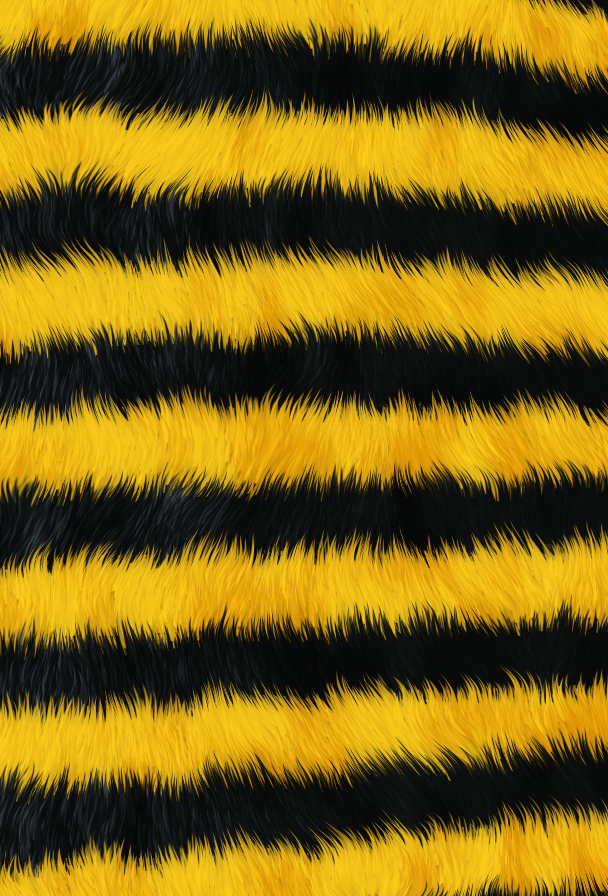
This texture is drawn by a Shadertoy shader. Its source:

```glsl
#define ASPECT 0.68
#define PERIOD 0.1667
#define GOLD_SHARE 0.52
#define HAIR_LENGTH 0.054
#define HAIR_WIDTH 0.0023
#define ROW_STEP 0.0050
#define COLUMN_STEP 0.0042
#define ROWS 12
#define GOLD vec3(0.98, 0.79, 0.10)
#define AMBER vec3(0.91, 0.62, 0.02)
#define INK vec3(0.035, 0.042, 0.040)
#define SHEEN vec3(0.26, 0.30, 0.36)

float hash(vec2 p) {
    vec3 q = fract(p.xyx * vec3(0.1031, 0.1030, 0.0973));
    q += dot(q, q.yzx + 33.33);
    return fract((q.x + q.y) * q.z);
}

float noise(vec2 p) {
    vec2 i = floor(p), f = fract(p);
    f = f * f * (3.0 - 2.0 * f);
    return mix(mix(hash(i), hash(i + vec2(1, 0)), f.x),
               mix(hash(i + vec2(0, 1)), hash(i + vec2(1, 1)), f.x), f.y);
}

// Position within a stripe pair: gold comes first, counted downwards
float stripePhase(vec2 p) {
    float u = p.x / ASPECT;
    float start = 0.130 + 0.026 * u * u - 0.012 * sin(3.1416 * u);
    float period = PERIOD - 0.0157 * u * u;
    float wobble = 0.016 * (noise(p * vec2(11.0, 8.0)) - 0.5);
    return fract((1.0 - p.y - start + wobble) / period);
}

// Sideways drift of the fur per unit of height
float combing(vec2 p) {
    return 1.3 * (noise(p * vec2(6.0, 7.0) + 4.0) - 0.5)
         + 0.5 * (noise(p * 22.0) - 0.5) - 0.08;
}

// Colour of one hair; along runs from 0 at the root to 1 at the tip
vec3 hairColour(vec2 root, float along, float tone, float jitter) {
    float phase = fract(stripePhase(root + vec2(0.0, 0.021)) + 0.05 * (jitter - 0.5));
    float u = root.x / ASPECT;
    float patches = noise(root * vec2(26.0, 17.0));

    if (phase < GOLD_SHARE) {
        float light = 0.85 * patches + 0.5 * tone - 0.25 * u + 0.18 - 0.5 * phase;
        vec3 gold = mix(AMBER, GOLD, smoothstep(0.0, 0.8, light));
        float lowerEdge = smoothstep(GOLD_SHARE - 0.12, GOLD_SHARE, phase);
        float upperEdge = 1.0 - smoothstep(0.0, 0.14, phase);
        gold *= 1.0 - 0.35 * lowerEdge * tone;
        gold = mix(gold, vec3(0.66, 0.50, 0.10), 0.7 * upperEdge * along);
        return gold * (0.93 + 0.09 * tone);
    }
    float gloss = pow(tone, 4.0) * (0.15 + 0.85 * smoothstep(0.75, 0.0, u));
    return INK * (0.6 + 0.8 * patches) + SHEEN * gloss * (0.25 + 0.75 * patches);
}

void mainImage(out vec4 fragColor, in vec2 fragCoord) {
    vec2 p = fragCoord / iResolution.y;
    float pixel = 1.0 / iResolution.y;
    float lean = combing(p);
    float topRow = floor(p.y / ROW_STEP);

    // Underfur
    vec3 colour = hairColour(p - vec2(0.0, 0.021), 0.0, 0.4, 0.5) * 0.8;

    // Hairs rooted lower lie over those rooted higher
    for (int r = 0; r <= ROWS; r++) {
        float row = topRow - float(r);
        float rise = p.y - row * ROW_STEP;
        float baseX = p.x - lean * rise;
        float column = floor(baseX / COLUMN_STEP);
        float tuft = noise(vec2(baseX * 48.0, row * ROW_STEP * 14.0));

        for (int c = -2; c <= 2; c++) {
            vec2 id = vec2(column + float(c), row);
            float a = hash(id), b = hash(id + 57.3);
            float tone = hash(id + 113.7), jitter = hash(id + 211.1);
            vec2 root = (id + vec2(a, b)) * vec2(COLUMN_STEP, ROW_STEP);
            float height = p.y - root.y;
            float span = HAIR_LENGTH * (0.35 + 0.4 * tuft + 0.25 * jitter);
            float along = height / span;
            if (along < 0.0 || along > 1.0) continue;

            // Tapered, slightly curling strand
            float curl = 0.010 * (tone - 0.5) * along * along;
            float side = abs(p.x - root.x - (lean + 0.22 * (a - 0.5)) * height - curl);
            float width = HAIR_WIDTH * (1.0 - along) * (0.6 + 0.6 * b);
            float cover = smoothstep(pixel, -pixel, side - width);
            cover *= 0.92 * smoothstep(0.0, 0.06, along) * smoothstep(1.0, 0.8, along);
            if (cover > 0.003)
                colour = mix(colour, hairColour(root, along, tone, jitter), cover);
        }
    }
    fragColor = vec4(clamp(colour, 0.0, 1.0), 1.0);
}
```
